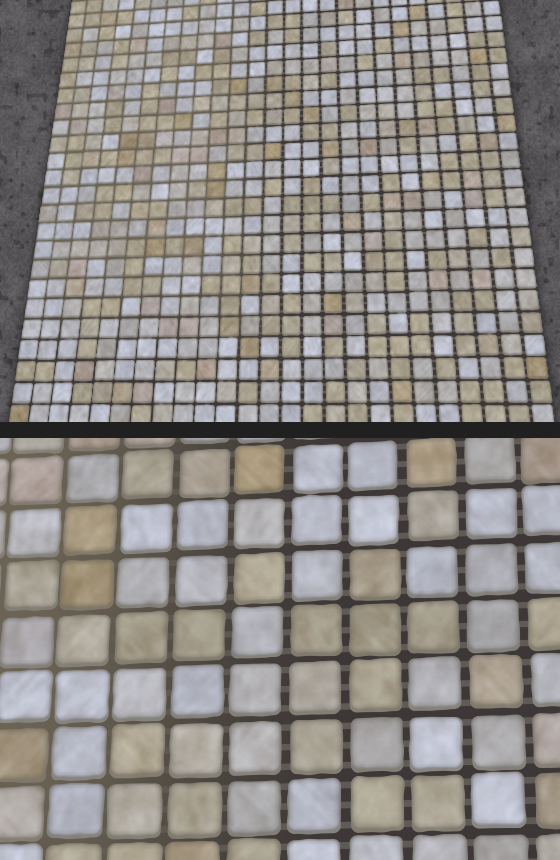
Top, the full canvas; bottom, a detail of the centre.
A WebGL 2 fragment shader for this texture:

```glsl
#version 300 es
precision highp float;
// A sheet of small tumbled onyx mosaic tiles in perspective, lying on concrete.
uniform vec2 u_resolution;
out vec4 fragColor;

const float COLUMNS = 25.0;
const float ROW_SPAN = 21.0; // rows between the lower and upper corner points

const vec3 COOL = vec3(0.72, 0.73, 0.78);
const vec3 NEUTRAL = vec3(0.67, 0.66, 0.655);
const vec3 CREAM = vec3(0.66, 0.63, 0.555);
const vec3 HONEY = vec3(0.62, 0.55, 0.43);
const vec3 BLUSH = vec3(0.66, 0.59, 0.55);
const vec3 TILE_SIDE = vec3(0.52, 0.50, 0.45);
const vec3 WARM_GAP = vec3(0.42, 0.39, 0.33);
const vec3 DARK_GAP = vec3(0.24, 0.22, 0.215);
const vec3 THREAD = vec3(0.46, 0.44, 0.42);
const vec3 CONCRETE = vec3(0.35, 0.34, 0.35);

float hash(vec2 p) {
  vec3 q = fract(vec3(p.xyx) * 0.1031);
  q += dot(q, q.yzx + 33.33);
  return fract((q.x + q.y) * q.z);
}

float noise(vec2 p) {
  vec2 i = floor(p), f = fract(p);
  f = f * f * (3.0 - 2.0 * f);
  return mix(mix(hash(i), hash(i + vec2(1, 0)), f.x),
             mix(hash(i + vec2(0, 1)), hash(i + vec2(1, 1)), f.x), f.y);
}

float fbm(vec2 p) {
  float sum = 0.0, amp = 0.5;
  for (int i = 0; i < 4; i++) {
    sum += amp * noise(p);
    p = p * 2.03 + 17.0;
    amp *= 0.5;
  }
  return sum / 0.9375;
}

float roundBox(vec2 p, vec2 halfSize, float radius) {
  vec2 q = abs(p) - halfSize + radius;
  return length(max(q, 0.0)) + min(max(q.x, q.y), 0.0) - radius;
}

float cover(float dist, float soft) {
  return 1.0 - smoothstep(-soft, soft, dist);
}

// Projective map from the unit square to four corners, counterclockwise.
mat3 squareToQuad(vec2 a, vec2 b, vec2 c, vec2 d) {
  vec2 e = b - c, f = d - c, s = a - b + c - d;
  float det = e.x * f.y - f.x * e.y;
  float g = (s.x * f.y - f.x * s.y) / det;
  float h = (e.x * s.y - s.x * e.y) / det;
  return mat3(vec3(b - a + g * b, g), vec3(d - a + h * d, h), vec3(a, 1.0));
}

vec3 concrete(vec2 p) {
  float grain = noise(p * 230.0) - 0.5;
  float mottling = fbm(p * 24.0) - 0.5;
  float pits = smoothstep(0.72, 0.88, noise(p * 75.0 + 9.0));
  return CONCRETE * (1.0 + 0.22 * grain + 0.35 * mottling - 0.22 * pits);
}

// Stone colour: one tint per tile, with clouds and slanted veins inside it.
vec3 stone(vec2 id, vec2 p) {
  float tint = hash(id + 3.0) + 0.25 * (noise(id * 0.3) - 0.5);
  float rare = hash(id + 71.0);
  vec3 color = mix(NEUTRAL, COOL, smoothstep(0.42, 0.85, tint));
  color = mix(color, CREAM, 1.0 - smoothstep(0.2, 0.48, tint));
  color = mix(color, HONEY, 0.8 * smoothstep(0.88, 0.97, rare));
  color = mix(color, BLUSH, 0.7 * (1.0 - smoothstep(0.04, 0.1, rare)));
  float slant = hash(id + 29.0) * 2.0 - 1.0;
  vec2 q = p + id * 7.3;
  float clouds = fbm(q * 3.2) - 0.5;
  float veins = noise(vec2(q.x + slant * q.y, q.y * 0.4) * 8.0) - 0.5;
  color += (0.16 * clouds + 0.05 * veins) * vec3(0.9, 1.0, 1.15);
  return color * (0.96 + 0.1 * hash(id + 47.0));
}

// Mesh backing seen between tiles; the joints open towards the right.
vec3 joint(vec2 grid, float open, float soft) {
  vec3 color = mix(WARM_GAP, DARK_GAP, max(open, 1.0 - smoothstep(2.0, 9.0, grid.y)));
  float strand = abs(fract(grid.y * 3.0) - 0.5) / 3.0 - 0.055;
  return mix(color, THREAD, 0.6 * open * cover(strand, soft));
}

void main() {
  vec2 uv = gl_FragCoord.xy / u_resolution;
  vec2 ground = gl_FragCoord.xy / u_resolution.y;
  mat3 view = squareToQuad(vec2(0.016, 0.016), vec2(0.992, 0.014),
                           vec2(0.8945, 0.983), vec2(0.1185, 0.914));
  vec3 plane = inverse(view) * vec3(uv, 1.0);
  vec2 grid = plane.xy / plane.z * vec2(COLUMNS, ROW_SPAN) + vec2(0.0, 0.5);
  float soft = 0.6 * max(fwidth(grid.x), fwidth(grid.y));
  vec2 id = floor(grid);
  float open = smoothstep(8.0, 14.0, grid.x);

  // Ground with a contact shadow along the sheet
  float outside = abs(grid.x - 0.5 * COLUMNS) - 0.5 * COLUMNS;
  vec3 color = concrete(ground) * (1.0 - 0.3 * exp(-max(outside, 0.0) * 5.0));
  color = mix(color, joint(grid, open, soft), cover(outside + 0.04, soft));

  // Tile body, then its lit top face raised slightly upwards
  vec2 jitter = (vec2(hash(id + 11.0), hash(id + 53.0)) - 0.5) * 0.05;
  vec2 p = fract(grid) - 0.5 - jitter;
  float wobble = 0.03 * (noise(grid * 5.0) - 0.5);
  vec2 bodySize = vec2(mix(0.475, 0.435, open), 0.46);
  float body = roundBox(p, bodySize, 0.12) + wobble;
  float face = roundBox(p - vec2(0.0, 0.025), bodySize - vec2(0.03, 0.045), 0.12) + wobble;
  float onSheet = step(0.0, id.x) * step(id.x, COLUMNS - 1.0);
  vec3 top = stone(id, p) * (1.0 - 0.1 * smoothstep(-0.1, 0.0, face));
  vec3 side = mix(TILE_SIDE, top * 0.82, 0.4);
  color = mix(color, side, onSheet * cover(body, soft));
  color = mix(color, top, onSheet * cover(face, soft + 0.02));
  fragColor = vec4(color, 1.0);
}
```
